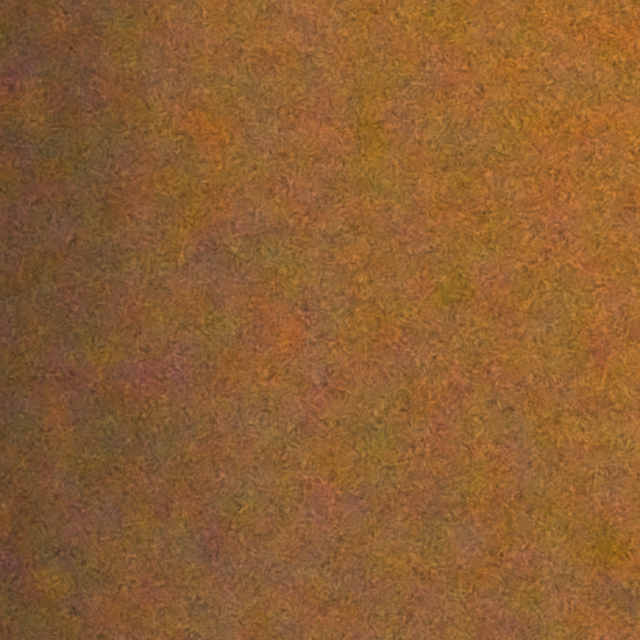
Reproduce this texture procedurally as a three.js fragment shader.

```glsl
// Brown felted surface: a soft light falloff from the left and a warm glow at the
// upper right, scattered faint dye stains, and a fine grain of short fibres made
// from stretched gradient noise laid in several directions.

#define SHADOW vec3(0.40, 0.28, 0.18)
#define FELT vec3(0.555, 0.376, 0.222)
#define GLOW vec3(0.65, 0.42, 0.18)
#define FIBRE_FREQ vec2(82.0, 185.0)
#define FIBRE_CONTRAST 0.30
#define SPECK_CONTRAST 0.13
#define MOTTLE_CONTRAST 0.10
#define CHROMA_DRIFT 0.075
#define STAIN_CELLS 8.0
#define STAIN_SHARE 0.42
#define STAIN_STRENGTH 0.62

varying vec2 vUv;

float hash(vec2 p) {
  vec3 q = fract(vec3(p.xyx) * 0.1031);
  q += dot(q, q.yzx + 33.33);
  return fract((q.x + q.y) * q.z);
}

// Dot product of a random unit gradient with the offset from its lattice corner
float corner(vec2 cell, vec2 offset) {
  float angle = 6.2832 * hash(cell);
  return dot(vec2(cos(angle), sin(angle)), offset);
}

float gradientNoise(vec2 p) {
  vec2 i = floor(p), f = fract(p);
  vec2 u = f * f * f * (f * (f * 6.0 - 15.0) + 10.0);
  vec2 e = vec2(0.0, 1.0);
  return mix(mix(corner(i, f), corner(i + e.yx, f - e.yx), u.x),
             mix(corner(i + e.xy, f - e.xy), corner(i + e.yy, f - e.yy), u.x), u.y);
}

float fbm(vec2 p) {
  float sum = 0.0, amplitude = 1.0;
  for (int i = 0; i < 4; i++) {
    sum += amplitude * gradientNoise(p);
    p = mat2(1.6, 1.2, -1.2, 1.6) * p + 17.3;
    amplitude *= 0.6;
  }
  return sum;
}

// Short fibres: each direction shows only inside its own small patches
float fibres(vec2 p) {
  float sum = 0.0;
  p += 0.0035 * vec2(gradientNoise(p * 60.0), gradientNoise(p * 60.0 + 41.0));
  for (int i = 0; i < 5; i++) {
    float k = float(i);
    float angle = 0.35 + k * 0.6283;
    float c = cos(angle), s = sin(angle);
    vec2 along = mat2(c, -s, s, c) * p;
    float patchMask = smoothstep(-0.25, 0.35, gradientNoise(p * 42.0 + k * 23.7));
    sum += patchMask * gradientNoise(along * FIBRE_FREQ + k * 57.1);
  }
  return sum * 0.75;
}

vec3 stainColor(float pick) {
  vec3 olive = vec3(0.54, 0.39, 0.08);
  vec3 rust = vec3(0.65, 0.35, 0.20);
  vec3 mauve = vec3(0.46, 0.32, 0.26);
  vec3 orange = vec3(0.63, 0.37, 0.13);
  return pick < 0.34 ? olive : pick < 0.58 ? rust : pick < 0.80 ? mauve : orange;
}

// Soft ragged dye stains, at most one in each jittered cell
vec3 addStains(vec3 color, vec2 p) {
  vec2 warped = p + 0.03 * vec2(fbm(p * 16.0), fbm(p * 16.0 + 71.0));
  vec2 home = floor(warped * STAIN_CELLS);
  for (int y = -1; y <= 1; y++) {
    for (int x = -1; x <= 1; x++) {
      vec2 cell = home + vec2(float(x), float(y));
      vec2 center = cell + 0.2 + 0.6 * vec2(hash(cell + 11.0), hash(cell + 29.0));
      float radius = mix(0.3, 0.68, hash(cell + 47.0));
      float present = step(hash(cell + 63.0), STAIN_SHARE);
      float strength = STAIN_STRENGTH * mix(0.35, 1.0, hash(cell + 83.0));
      float fade = 1.0 - smoothstep(0.0, radius, length(warped * STAIN_CELLS - center));
      color = mix(color, stainColor(hash(cell + 97.0)), present * strength * fade);
    }
  }
  return color;
}

void main() {
  vec2 p = vUv;

  // Broad light, slightly uneven
  float drift = 0.12 * fbm(p * 3.0 + 5.0);
  vec3 color = mix(SHADOW, FELT, smoothstep(-0.15, 0.5, p.x + drift));
  color = mix(color, GLOW, smoothstep(0.4, 1.6, p.x + 0.6 * p.y + drift));

  // Stains and cloudy hue changes
  color = addStains(color, p);
  color += CHROMA_DRIFT * vec3(0.5, -0.35, 0.0) * fbm(p * 11.0 + 31.0);
  color += CHROMA_DRIFT * vec3(-0.15, -0.1, 0.8) * fbm(p * 13.0 + 53.0);

  // Grain from coarse to fine
  float grain = MOTTLE_CONTRAST * fbm(p * 26.0 + 7.0);
  grain += FIBRE_CONTRAST * fibres(p);
  grain += SPECK_CONTRAST * gradientNoise(p * 230.0 + 13.0);
  color *= 1.0 + grain;

  gl_FragColor = vec4(clamp(color, 0.0, 1.0), 1.0);
}
```
